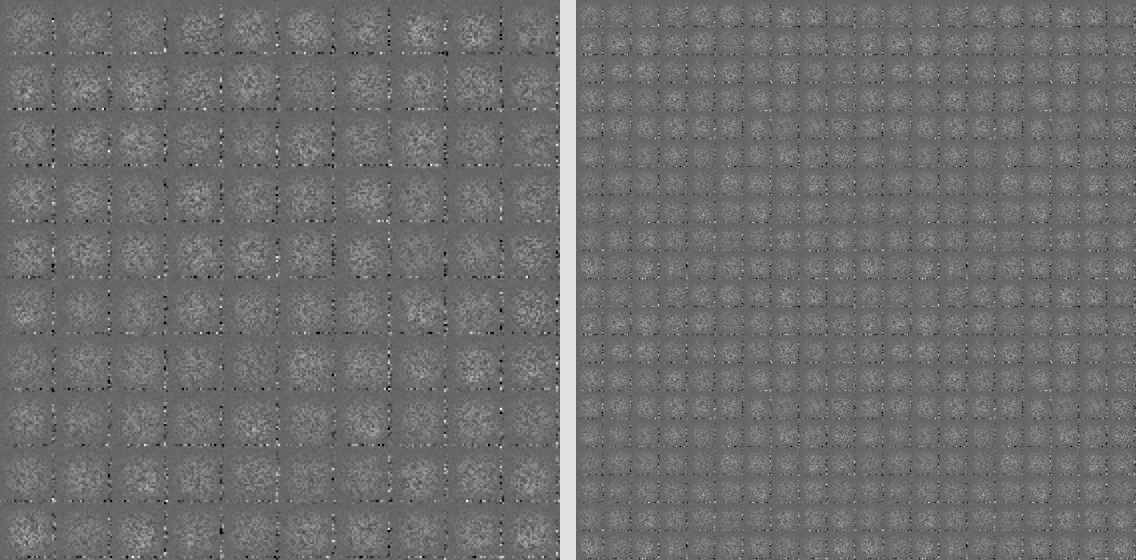
Left: one tile. Right: repeated 2 by 2.
Give the GLSL for this pattern, as a Shadertoy shader.

```glsl
// Ten by ten grey tiles, each a grainy soft blob beside speckled seam lines.

const float TILES = 10.0;   // repeats across and down
const float GRAINS = 28.0;  // grain squares along one tile
const float SEAM = 26.0;    // seam row and column, from the upper left

float hash(vec2 p, float seed) {
    return fract(sin(dot(p, vec2(12.9898, 78.233)) + seed * 37.719) * 43758.5453);
}

// Bell-shaped random value in -1..1
float grain(vec2 p, float seed) {
    return hash(p, seed) + hash(p, seed + 1.0) - 1.0;
}

// Rounded-square falloff around the tile centre
float blobMask(vec2 offset, float radius) {
    vec2 a = pow(abs(offset) / radius, vec2(2.6));
    return 1.0 - smoothstep(0.35, 1.15, pow(a.x + a.y, 1.0 / 2.6));
}

// Seam strength: full on the line, weak beside it, fading where the tile starts
float seamMask(float across, float along, float nextWeight) {
    float d = across - SEAM;
    float line = abs(d) < 0.5 ? 1.0 : (abs(d - 1.0) < 0.5 ? nextWeight : 0.0);
    line = abs(d + 1.0) < 0.5 ? 0.12 : line;
    return line * mix(0.12, 1.0, smoothstep(1.0, 8.0, along));
}

// Grey level of one grain square; the index wraps at the canvas edge
float grainTone(vec2 index) {
    vec2 p = mod(index, TILES * GRAINS);
    vec2 tile = floor(p / GRAINS);
    vec2 q = p - tile * GRAINS;
    q.y = GRAINS - 1.0 - q.y;

    // Blob with its own position, size and strength
    vec2 jitter = vec2(grain(tile, 3.0), grain(tile, 5.0));
    vec2 offset = q - vec2(13.8, 14.2) - jitter;
    float blob = blobMask(offset, 12.5 + grain(tile, 7.0));
    float gain = 0.75 + 0.5 * hash(tile, 9.0);

    // Brighter patch in the lower part of some tiles
    vec2 patchOffset = offset - vec2(5.0 * grain(tile, 11.0), 5.0);
    float patchGlow = exp(-dot(patchOffset, patchOffset) / 22.0);
    patchGlow *= smoothstep(0.5, 1.0, hash(tile, 13.0));

    float noise = grain(p, 15.0);
    float tone = 0.403 + 0.03 * noise;
    tone += blob * gain * (0.062 + 0.15 * noise);
    tone += blob * patchGlow * (0.05 + 0.12 * noise);

    // Black and white specks along the seams
    float seam = max(seamMask(q.x, q.y, 0.5), seamMask(q.y, q.x, 0.2));
    float speck = grain(p, 19.0);
    return tone + seam * (0.75 + 0.3 * gain) * 0.75 * speck * abs(speck);
}

void mainImage(out vec4 fragColor, in vec2 fragCoord) {
    vec2 uv = fragCoord / iResolution.xy;

    // Blend the four nearest grain squares
    vec2 g = uv * TILES * GRAINS - 0.5;
    vec2 base = floor(g);
    vec2 w = smoothstep(0.0, 1.0, g - base);
    float low = mix(grainTone(base), grainTone(base + vec2(1.0, 0.0)), w.x);
    float high = mix(grainTone(base + vec2(0.0, 1.0)), grainTone(base + 1.0), w.x);

    fragColor = vec4(vec3(clamp(mix(low, high, w.y), 0.0, 1.0)), 1.0);
}
```
